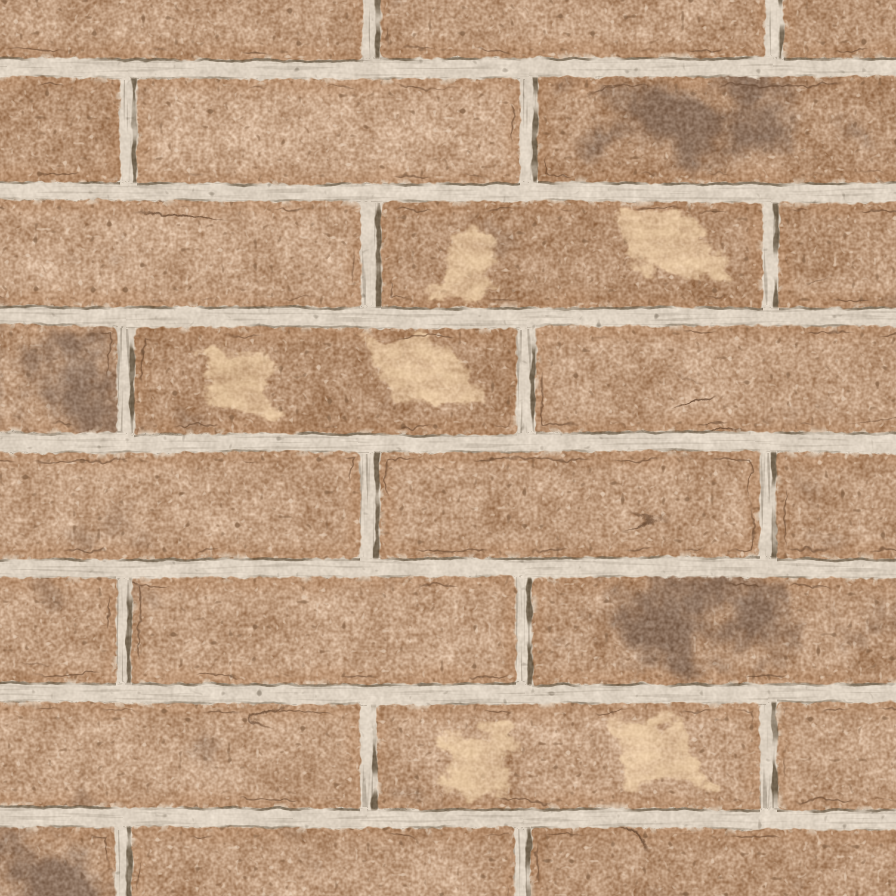
Give the GLSL for this texture, as a three.js fragment shader.

```glsl
// Weathered tan brick wall: staggered courses set in pale, raked mortar.
// Each brick is a rough rounded box with its own tone, grain, stains and
// lime patches; broken dark lines shade its left end and lower edge.
varying vec2 vUv;

float hash(vec2 p) {
  vec3 q = fract(vec3(p.xyx) * 0.1031);
  q += dot(q, q.yzx + 33.33);
  return fract((q.x + q.y) * q.z);
}

vec2 gradient(vec2 cell) {
  float angle = 6.2832 * hash(cell);
  return vec2(cos(angle), sin(angle));
}

// Gradient noise, roughly -1 to 1
float noise(vec2 p) {
  vec2 i = floor(p), f = fract(p);
  vec2 u = f * f * f * (f * (f * 6.0 - 15.0) + 10.0);
  vec2 e = vec2(1.0, 0.0);
  float low = mix(dot(gradient(i), f), dot(gradient(i + e), f - e), u.x);
  float high = mix(dot(gradient(i + e.yx), f - e.yx),
                   dot(gradient(i + 1.0), f - 1.0), u.x);
  return 1.4 * mix(low, high, u.y);
}

float fbm(vec2 p) {
  float sum = 0.0, gain = 0.55;
  for (int i = 0; i < 4; i++) {
    sum += gain * noise(p);
    p = p * 2.03 + 17.1;
    gain *= 0.5;
  }
  return sum;
}

// Sheared, ragged lime patches, two to a brick
float limePatches(vec2 p, vec2 q, vec2 id) {
  float cover = 0.0;
  for (int i = 0; i < 2; i++) {
    float k = float(i);
    float rnd = hash(id + 5.0 + 9.0 * k);
    vec2 r = p - vec2(0.17 * k - 0.085 + 0.07 * (rnd - 0.5), 0.03 * (rnd - 0.5));
    r.x += r.y * (rnd - 0.3);
    float d = max(abs(r.x) - 0.028 - 0.022 * rnd, abs(r.y) - 0.036);
    d += 0.03 * fbm(q * vec2(28.0, 40.0));
    cover = max(cover, smoothstep(0.004, -0.006, d));
  }
  return cover * clamp(0.8 + 0.6 * fbm(q * vec2(30.0, 60.0)), 0.0, 1.0);
}

void main() {
  vec2 uv = vUv;
  float grain = noise(uv * 170.0) + 0.9 * noise(uv * 290.0 + 40.0);

  // Courses and bricks; p is measured from the brick centre
  float down = (0.9245 - uv.y) / 0.1396 + 0.03 * noise(uv * vec2(2.6, 3.0) + 3.5);
  float row = floor(down) + 1.0;
  float firstJoint = mix(0.416, 0.144, mod(row, 2.0)) - 0.001 * row;
  float along = (uv.x - firstJoint) / 0.447 + 1.0;
  float col = floor(along);
  vec2 id = vec2(col, row) + 20.0;
  vec2 p = (vec2(fract(along), 1.0 - fract(down)) - 0.5) * vec2(0.447, 0.1396);
  p += 0.003 * (vec2(hash(id), hash(id + 31.0)) - 0.5);
  vec2 q = p + id * 3.7;

  // Rough rounded outline
  vec2 size = vec2(0.212 + 0.003 * hash(id + 7.0), 0.059);
  vec2 rough = p + 0.0032 * vec2(fbm(q * 34.0), fbm(q * 34.0 + 50.0));
  vec2 b = abs(rough) - size + 0.005;
  float d = length(max(b, 0.0)) + min(max(b.x, b.y), 0.0) - 0.005;
  d += 0.0018 * noise(q * 130.0);
  float inside = smoothstep(0.0013, -0.0013, d);

  // Mortar: sandy, grooved along the joints, with grey hollows
  vec3 color = vec3(0.875, 0.825, 0.76) + 0.035 * grain + 0.07 * fbm(uv * 40.0);
  float upright = smoothstep(0.002, -0.002, abs(p.y) - size.y);
  vec2 groove = mix(vec2(uv.x * 14.0, p.y * 260.0), vec2(p.x * 300.0, uv.y * 14.0), upright);
  color -= (0.07 + 0.08 * upright) * smoothstep(0.1, 0.6, noise(groove + id.y * 5.0));
  color -= 0.2 * smoothstep(0.55, 0.9, noise(uv * 95.0 + 60.0));

  // Fired clay: mottled tone, redder rim, pale flecks and dark pits
  float mottle = fbm(q * 15.0);
  float tone = 0.56 + 0.35 * (hash(id + 3.0) - 0.5) + 0.5 * mottle;
  tone += 0.45 * fbm(q * 48.0 + 11.0) + 0.42 * grain;
  vec3 clay = mix(vec3(0.62, 0.465, 0.34), vec3(0.84, 0.715, 0.605), clamp(tone, -0.4, 1.4));
  float rim = smoothstep(-0.024, 0.0, d + 0.018 * mottle);
  clay = mix(clay, vec3(0.67, 0.49, 0.345) + 0.07 * grain, 0.45 * rim);
  clay = mix(clay, vec3(0.91, 0.82, 0.73), 0.7 * smoothstep(0.42, 0.85, noise(q * 135.0)));
  clay = mix(clay, vec3(0.46, 0.335, 0.23), 0.65 * smoothstep(0.45, 0.85, noise(q * 110.0 + 9.0)));

  // Smoky stains, strong on chosen bricks and faint elsewhere
  float sideBrick = step(0.5, abs(col - 1.0));
  float smoky = sideBrick * step(2.5, mod(row + col, 4.0));
  float spread = length((p - vec2(0.12 - 0.07 * col, 0.01)) / vec2(0.19, 0.075));
  float stain = smoky * smoothstep(0.0, 0.55, fbm(q * 13.0 + 4.0) + 0.55 - 0.6 * spread);
  stain = max(stain, 0.4 * smoothstep(0.28, 0.6, fbm(q * 11.0 + 70.0)));
  clay = mix(clay, vec3(0.47, 0.38, 0.32) + 0.07 * grain, 0.7 * stain);

  // Lime patches on the middle bricks of alternate course pairs
  float limed = (1.0 - sideBrick) * step(1.5, mod(row, 4.0)) * step(row, 6.5);
  vec3 lime = vec3(0.92, 0.80, 0.65) + 0.035 * grain + 0.06 * mottle;
  clay = mix(clay, lime, 0.9 * limed * limePatches(p, q, id));

  // Sparse ragged cracks, spalled rims and mortar smeared over the edges
  float split = noise(q * vec2(8.0, 26.0) + 8.0) + 0.12 * fbm(q * 70.0);
  float crack = smoothstep(0.06, 0.0, abs(split));
  crack *= smoothstep(0.5, 0.7, noise(q * vec2(7.0, 10.0) + 30.0));
  float spall = smoothstep(0.0018, 0.0, abs(d + 0.009 + 0.008 * fbm(q * 24.0 + 5.0)));
  spall *= smoothstep(0.1, 0.4, noise(q * 17.0 + 90.0));
  clay = mix(clay, vec3(0.36, 0.25, 0.17), max(0.75 * crack, 0.5 * spall));
  float smear = smoothstep(-0.008, 0.0, d) * smoothstep(0.1, 0.3, fbm(q * 45.0 + 20.0));
  clay = mix(clay, vec3(0.87, 0.80, 0.72) + 0.04 * grain, 0.75 * smear);
  color = mix(color, clay, inside);

  // Broken shadow lines at the left end, under the brick and faintly above
  float wobble = noise(q * 45.0);
  float endGap = abs(rough.x + size.x + 0.003) - 0.0024 - 0.0022 * wobble;
  float endShade = upright * smoothstep(0.0014, -0.001, endGap);
  endShade *= smoothstep(-0.5, 0.1, noise(vec2(uv.y * 28.0, id.x + id.y * 3.3)));
  float lineY = abs(rough.y + size.y + 0.001 + 0.001 * wobble);
  float underShade = smoothstep(0.0022, 0.0006, lineY);
  underShade *= smoothstep(-0.45, 0.25, noise(q * vec2(26.0, 9.0)));
  float topShade = smoothstep(0.002, 0.0003, abs(rough.y - size.y - 0.001));
  topShade *= smoothstep(0.0, 0.5, noise(q * vec2(20.0, 9.0) + 33.0));
  float shade = max(0.82 * endShade, step(abs(p.x), size.x) * max(0.68 * underShade, 0.4 * topShade));
  color = mix(color, vec3(0.36, 0.30, 0.22) + 0.05 * grain, shade);

  gl_FragColor = vec4(clamp(color, 0.0, 1.0), 1.0);
}
```
